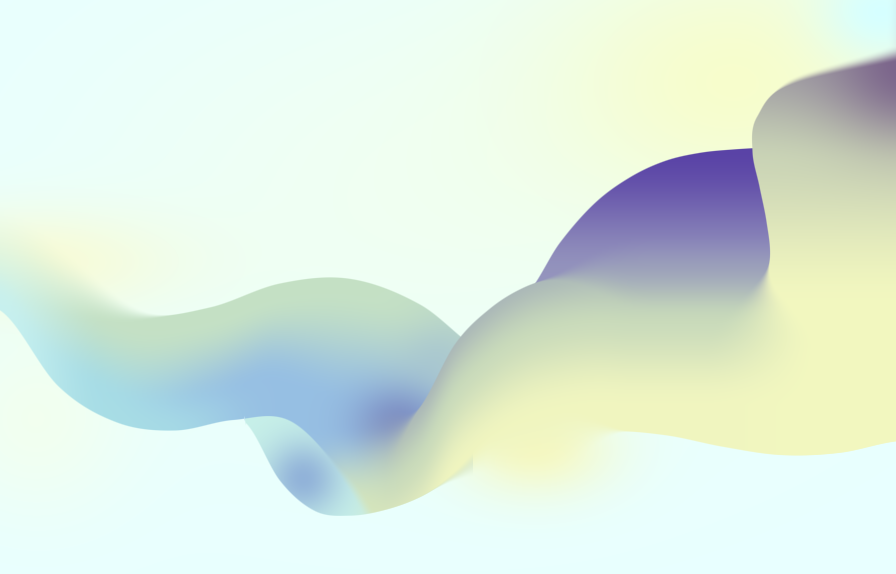
A WebGL 2 fragment shader for this background:

```glsl
#version 300 es
precision highp float;

uniform vec2 u_resolution;
out vec4 outColor;

// Smooth curve through eight evenly spaced heights on [a, b]
float curve(float x, float a, float b, float k[8]) {
    float t = clamp((x - a) / (b - a), 0.0, 1.0) * 7.0;
    int i = min(int(t), 6);
    float f = t - float(i);
    float p = k[max(i - 1, 0)], q = k[i], r = k[i + 1], s = k[min(i + 2, 7)];
    return q + 0.5 * f * (r - p + f * (2.0 * p - 5.0 * q + 4.0 * r - s
             + f * (3.0 * (q - r) + s - p)));
}

// Antialiased coverage of d > 0, with optional extra blur
float cover(float d, float blur) {
    float w = 0.7 * fwidth(d) + blur + 1e-4;
    return smoothstep(-w, w, d);
}

float glow(vec2 p, vec2 center, vec2 radius) {
    vec2 d = (p - center) / radius;
    return exp(-dot(d, d));
}

vec3 backdrop(vec2 p) {
    vec3 c = mix(vec3(0.91, 1.0, 1.0), vec3(0.94, 1.0, 0.95),
                 glow(p, vec2(3.6, 1.7), vec2(3.0, 1.9)));
    c = mix(c, vec3(0.97, 0.99, 0.79), 0.95 * glow(p, vec2(6.3, 0.7), vec2(1.75, 1.2)));
    c = mix(c, vec3(0.98, 0.98, 0.81), 0.85 * glow(p, vec2(0.2, 2.25), vec2(1.3, 0.45)));
    c = mix(c, vec3(0.97, 1.0, 0.90), 0.6 * glow(p, vec2(0.3, 3.6), vec2(0.8, 0.8)));
    c = mix(c, vec3(0.97, 0.97, 0.74), 0.9 * glow(p, vec2(4.6, 3.85), vec2(0.65, 0.4)));
    return mix(c, vec3(0.84, 1.0, 1.0), glow(p, vec2(7.55, 0.1), vec2(0.5, 0.38)));
}

void main() {
    // Canvas is 7.68 by 4.92 units, y pointing down
    vec2 p = gl_FragCoord.xy / u_resolution;
    p = vec2(p.x, 1.0 - p.y) * vec2(7.68, 4.92);
    float x = p.x, y = p.y;

    // Edges of the folded sheet
    float crest = curve(x, 0.0, 4.2, float[8](2.14, 2.45, 2.70, 2.635, 2.43, 2.39, 2.61, 3.05));
    float belly = curve(x, 0.0, 3.5, float[8](2.66, 3.31, 3.62, 3.69, 3.60, 3.615, 4.15, 4.9));
    float curl = curve(x, 2.1, 4.2, float[8](3.62, 4.12, 4.38, 4.42, 4.37, 4.26, 4.08, 3.90));
    float skirt = curve(x, 4.2, 7.7, float[8](3.90, 3.80, 3.70, 3.73, 3.83, 3.90, 3.88, 3.78));
    float shoulder = curve(x, 3.3, 5.4, float[8](3.74, 3.49, 2.95, 2.645, 2.46, 2.37, 2.33, 2.34));
    float dome = curve(x, 4.5, 6.6, float[8](2.53, 2.08, 1.74, 1.52, 1.38, 1.31, 1.28, 1.265));
    float side = curve(y, 0.4, 2.5, float[8](7.85, 6.80, 6.49, 6.45, 6.51, 6.57, 6.60, 6.54));

    float hem = x < 2.1 ? belly : x < 4.2 ? curl : skirt;
    float hemBlur = 0.25 * smoothstep(3.7, 4.5, x) * (1.0 - smoothstep(4.8, 5.4, x));
    float aboveHem = cover(hem - y, hemBlur);
    vec3 color = backdrop(p);

    // Left wave: green crest, blue trough, dark crease
    float trough = smoothstep(0.1, 0.8 + 0.3 * smoothstep(2.2, 3.0, x), y - crest);
    vec3 blue = mix(vec3(0.65, 0.86, 0.90), vec3(0.59, 0.75, 0.89), smoothstep(0.8, 2.1, x));
    vec3 wave = mix(vec3(0.77, 0.88, 0.77), blue, trough);
    wave = mix(wave, vec3(0.66, 0.87, 0.90),
               0.7 * smoothstep(0.4, 0.0, belly - y) * (1.0 - smoothstep(1.4, 2.4, x)));
    wave = mix(wave, vec3(0.62, 0.74, 0.83), 0.6 * glow(p, vec2(3.8, 3.05), vec2(0.4, 0.35)));
    wave = mix(wave, vec3(0.48, 0.54, 0.75), 0.9 * glow(p, vec2(3.42, 3.62), vec2(0.38, 0.3)));
    wave = mix(wave, vec3(0.83, 0.90, 0.74), smoothstep(3.65, 4.35, y) * smoothstep(2.5, 3.0, x));
    wave = mix(vec3(0.84, 0.98, 0.96), wave, 0.35 + 0.65 * smoothstep(0.0, 0.9, x));

    // Small curl tucked under the wave
    vec3 under = mix(vec3(0.78, 0.94, 0.91), vec3(0.57, 0.70, 0.85),
                     glow(p, vec2(2.6, 4.1), vec2(0.32, 0.32)));
    float tucked = cover(y - belly, 0.1 * smoothstep(2.7, 3.2, x)) * step(2.1, x);
    wave = mix(wave, under, tucked);
    float crestBlur = 0.4 * (1.0 - smoothstep(0.1, 1.5, x));
    color = mix(color, wave, cover(y - crest, crestBlur) * aboveHem * step(x, 4.05));

    // Violet dome behind the body
    vec3 violet = mix(vec3(0.35, 0.26, 0.65), vec3(0.58, 0.58, 0.74), smoothstep(1.25, 2.4, y));
    color = mix(color, violet, cover(y - dome, 0.0) * step(4.5, x) * step(y, 3.0));

    // Central body, melting into the dome on its right
    float depth = y - shoulder;
    vec3 body = mix(vec3(0.66, 0.71, 0.72), vec3(0.78, 0.85, 0.73), smoothstep(-0.1, 0.45, depth));
    body = mix(body, vec3(0.94, 0.96, 0.75), smoothstep(0.3, 1.15, depth));
    float bodyBlur = 0.35 * smoothstep(4.6, 5.6, x) + 0.25 * (1.0 - smoothstep(3.3, 3.6, x));
    color = mix(color, body, cover(depth, bodyBlur) * aboveHem * smoothstep(2.95, 3.5, x));

    // Right sheet, mauve at the top and yellow below
    vec3 sheet = mix(vec3(0.63, 0.62, 0.64), vec3(0.78, 0.82, 0.71), smoothstep(0.5, 1.4, y));
    sheet = mix(sheet, vec3(0.95, 0.97, 0.75), smoothstep(1.1, 2.7, y));
    sheet = mix(sheet, vec3(0.46, 0.36, 0.53), 0.9 * glow(p, vec2(7.8, 0.55), vec2(0.65, 0.6)));
    float sheetBlur = 0.5 * smoothstep(2.25, 3.0, y) + 0.25 * (1.0 - smoothstep(0.45, 0.8, y));
    color = mix(color, sheet, cover(x - side, sheetBlur) * aboveHem);

    outColor = vec4(color, 1.0);
}
```
